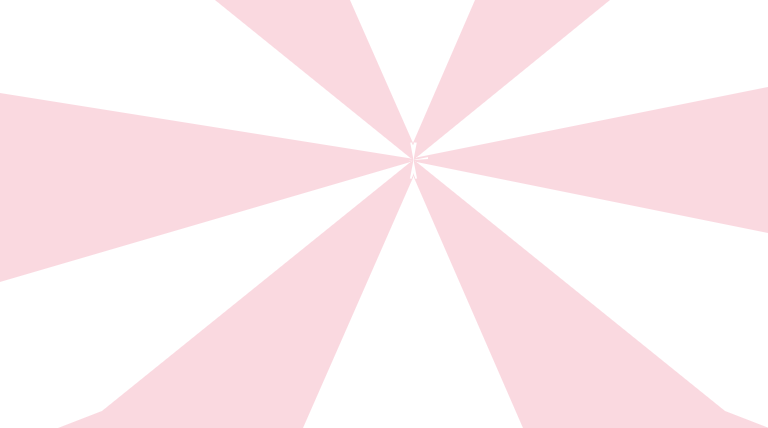
Write a Shadertoy shader that draws this background.

```glsl
// Pale pink sunburst: broad rays around an off-centre hub on white.

const vec3 WHITE = vec3(1.0);
const vec3 PINK = vec3(0.98, 0.85, 0.88);
const vec2 HUB = vec2(0.5384, 0.6262);

float cross2(vec2 a, vec2 b) {
    return a.x * b.y - a.y * b.x;
}

// Signed distance to an open wedge, counter-clockwise from start to end
float wedge(vec2 p, vec2 apex, vec2 start, vec2 end) {
    vec2 q = p - apex;
    return max(cross2(normalize(end - apex), q),
               -cross2(normalize(start - apex), q));
}

// Thin sliver leaving the hub, cut off at a given length
float sliver(vec2 p, vec2 start, vec2 end, float reach) {
    return max(wedge(p, vec2(0.0), start, end), length(p) - reach);
}

void mainImage(out vec4 fragColor, in vec2 fragCoord) {
    // Hub-centred position in canvas heights
    vec2 p = (fragCoord - HUB * iResolution.xy) / iResolution.y;

    // Upper and lower white gaps
    float top = wedge(p, vec2(-0.0012, 0.0397), vec2(0.1437, 0.3738), vec2(-0.1484, 0.3738));
    float bottom = wedge(p, vec2(0.0, -0.0386), vec2(-0.2582, -0.6262), vec2(0.2558, -0.6262));

    // Side gaps
    float upperLeft = wedge(p, vec2(-0.0058, 0.0035), vec2(-0.4638, 0.3738), vec2(-0.9661, 0.1565));
    float upperRight = wedge(p, vec2(0.007, 0.0058), vec2(0.8283, 0.1706), vec2(0.4591, 0.3738));
    float lowerLeft = wedge(p, vec2(-0.007, -0.0047), vec2(-0.9661, -0.285), vec2(-0.7278, -0.5864));
    float lowerRight = wedge(p, vec2(0.007, -0.0047), vec2(0.7278, -0.5864), vec2(0.8283, -0.1706));

    // Slanted cut where the lower rays flare at their outer corners
    float flare = -dot(vec2(abs(p.x), p.y) - vec2(0.7278, -0.5864), vec2(0.361, 0.9325));
    float lower = max(min(lowerLeft, lowerRight), flare);

    // Fine slivers at the hub, parted from the gaps by a pink line
    float seam = 0.0022;
    float spikeUp = sliver(p, vec2(0.0075, 0.04), vec2(-0.0075, 0.04), 0.041);
    float spikeDown = sliver(p, vec2(-0.0082, -0.043), vec2(0.0082, -0.043), 0.044);
    spikeUp = max(spikeUp, seam - top);
    spikeDown = max(spikeDown, seam - bottom);
    float spikeRight = sliver(p, vec2(0.03, 0.002), vec2(0.03, 0.006), 0.034);

    // Join all white parts and smooth the edge over one pixel
    float gaps = min(min(top, bottom), min(min(upperLeft, upperRight), lower));
    float white = min(gaps, min(spikeRight, min(spikeUp, spikeDown)));
    float coverage = clamp(0.5 - white * iResolution.y, 0.0, 1.0);

    fragColor = vec4(mix(PINK, WHITE, coverage), 1.0);
}
```
